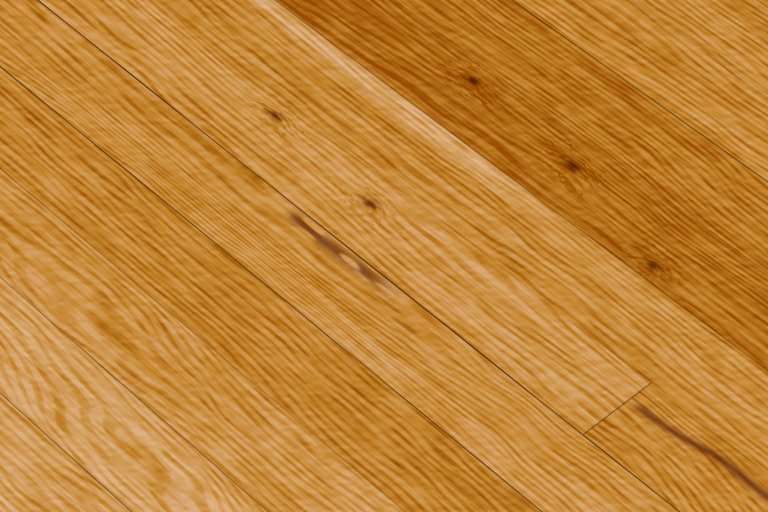
A Shadertoy shader for this texture:

```glsl
// Oak strip floor seen at a slant: converging boards, seams, grain, knots and streaks.

// Wood tones, dark to pale, and the marks on them
const vec3 AMBER = vec3(0.60, 0.30, -0.01);
const vec3 HONEY = vec3(0.765, 0.515, 0.17);
const vec3 PALE = vec3(0.86, 0.68, 0.49);
const vec3 GAP = vec3(0.24, 0.12, 0.03);
const vec3 STAIN = vec3(0.55, 0.38, 0.22);   // multiplies the wood in knots and streaks
// Perspective: fall and fanning of the seams, position and density of the boards
const float SLOPE = 0.805, CONVERGE = 0.130, ORIGIN = 0.713;
const float DENSITY = 6.82, FORESHORTEN = 0.177;
const vec2 ALONG = vec2(0.606, 0.795);
// Boards and the seams above them, from top right to bottom left
const int ROWS = 12, FIRST_ROW = -2;
const float TONE[ROWS] = float[](0.55, 0.56, 0.36, 0.30, 0.55, 0.66,
                                 0.60, 0.48, 0.60, 0.74, 0.75, 0.73);
const float SEAM[ROWS] = float[](0.1, 0.15, 0.7, 0.1, 0.45, 0.1,
                                 0.95, 0.75, 0.3, 0.5, 0.7, 0.4);
const float SEAM_HALF = 0.0012;
const float SAP_ROW = 2.0;                   // the row with a pale sapwood edge
const float END_ROW = 3.0, END_AT = 1.365, END_TONE = 0.47;   // the butt joint
// Grain
const float RINGS = 11.0;                    // growth rings across a board
const float RING_DEPTH = 0.22, PORE_DEPTH = 0.19, FLECK_DEPTH = 0.20;
const float KNOT_STEP = 0.25;
const vec2 KNOT_SIZE = vec2(0.016, 0.06);

float hash(vec2 p) {
    return fract(sin(dot(p, vec2(127.1, 311.7))) * 43758.5453);
}

float noise(vec2 p) {
    vec2 i = floor(p), f = fract(p);
    f = f * f * (3.0 - 2.0 * f);
    return mix(mix(hash(i), hash(i + vec2(1, 0)), f.x),
               mix(hash(i + vec2(0, 1)), hash(i + vec2(1, 1)), f.x), f.y);
}

vec3 woodRamp(float tone) {
    tone = clamp(tone, 0.0, 1.1) * 2.0;
    return tone < 1.0 ? mix(AMBER, HONEY, tone) : mix(HONEY, PALE, tone - 1.0);
}

// Dark band around 'centre' across the board, between two places along it
float streak(vec2 p, float centre, float halfWidth, float start, float end) {
    float d = (p.y - centre) / halfWidth;
    return exp(-d * d) * smoothstep(start, start + 0.04, p.x)
         * (1.0 - smoothstep(end - 0.1, end, p.x));
}

float line(float distance, float blur) {
    return 1.0 - smoothstep(SEAM_HALF - blur, SEAM_HALF + blur, abs(distance));
}

vec3 floorColor(vec2 uv) {
    // Board coordinates: p.x runs along a board, p.y goes 0 to 1 across it
    float fan = 1.0 + CONVERGE * uv.x;
    float t = (uv.y - SLOPE * uv.x) / fan + ORIGIN;
    float depth = 1.0 + FORESHORTEN * t;
    float n = DENSITY * t / depth;
    float boardWidth = 0.78 * fan * depth * depth / DENSITY;
    float row = floor(n);
    vec2 p = vec2(dot(uv, ALONG), n - row);
    bool endPiece = row == END_ROW && p.x > END_AT;
    float tone = endPiece ? END_TONE : TONE[clamp(int(row) - FIRST_ROW, 0, ROWS - 1)];
    vec2 seed = (endPiece ? row + 40.0 : row) * vec2(17.3, 9.1);

    // Knots push the rings aside on two of the rows
    float core = 0.0, halo = 0.0;
    int knots = row == 1.0 ? 3 : row == 3.0 ? 2 : 0;
    for (int j = 0; j < knots; j++) {
        float k = float(j);
        vec2 centre = vec2(0.775 - 0.09 * row + KNOT_STEP * k, 0.25 + 0.14 * k * k);
        vec2 q = (p - centre) / (KNOT_SIZE * (0.7 + 0.5 * hash(vec2(row, k))));
        float d = dot(q, q) * (0.4 + 1.4 * noise(p * vec2(110.0, 28.0)));
        core += exp(-d);
        halo += exp(-d / 8.0);
    }

    // Growth rings bend into long arches, broken up by pores and cross flecks
    float figure = 1.5 + 7.0 * hash(seed + 2.0);
    float phase = RINGS * p.y + figure * noise(p * vec2(2.2, 1.5) + seed)
                + 0.9 * noise(p * vec2(11.0, 5.0) + seed) + 1.5 * halo;
    float ring = smoothstep(0.35, 0.9, 0.5 + 0.5 * sin(6.2832 * phase));
    float broken = 0.3 + 1.4 * noise(p * vec2(24.0, 16.0) + seed + 7.0);
    float pores = smoothstep(0.3, 0.7, noise(p * vec2(15.0, 32.0) + seed)) - 0.5;
    float flecks = noise(uv * vec2(50.0, 150.0)) - 0.5;
    float bands = noise(p * vec2(1.8, 6.0) + seed + 31.0) - 0.5;
    tone += RING_DEPTH * (0.37 - ring * broken) + PORE_DEPTH * pores
          + FLECK_DEPTH * flecks + 0.17 * bands + 0.1 * (uv.y - 0.5) - 0.16 * halo;

    // Sapwood edge and mineral streaks
    float ragged = 0.08 * (noise(p * vec2(9.0, 3.0) + seed) - 0.5), mineral = 0.0;
    if (row == SAP_ROW)
        tone += 0.28 * (1.0 - smoothstep(0.15, 0.3, p.y + ragged))
              * (1.0 - smoothstep(0.7, 1.15, p.x));
    if (endPiece)
        mineral = streak(p, 0.36 - 0.56 * (p.x - END_AT) + ragged, 0.05, END_AT, 2.0);
    if (row == END_ROW + 1.0)
        mineral = streak(p, 0.13 + ragged, 0.08, 0.66, 0.95)
                * smoothstep(0.35, 0.7, noise(p * vec2(22.0, 16.0)));
    vec3 color = woodRamp(tone) * mix(vec3(1.0), STAIN, min(core + 0.85 * mineral, 1.0));

    // Seams, uneven along their length, and the butt joint
    float blur = 0.6 / iResolution.y, seamId = floor(n + 0.5);
    float strength = SEAM[clamp(int(seamId) - FIRST_ROW, 0, ROWS - 1)]
                   * (0.6 + 0.4 * noise(vec2(p.x * 7.0, seamId * 5.0)));
    float gap = strength * line((n - seamId) * boardWidth, blur);
    if (row == END_ROW) gap = max(gap, 0.5 * line(p.x - END_AT, blur));
    return mix(color, GAP, gap);
}

void mainImage(out vec4 fragColor, in vec2 fragCoord) {
    vec3 sum = vec3(0.0);
    for (int i = 0; i < 4; i++) {            // four samples smooth the edges
        vec2 uv = (fragCoord + vec2(i % 2, i / 2) * 0.5 - 0.25) / iResolution.y;
        sum += floorColor(vec2(uv.x, 1.0 - uv.y));
    }
    fragColor = vec4(sum / 4.0, 1.0);
}
```
